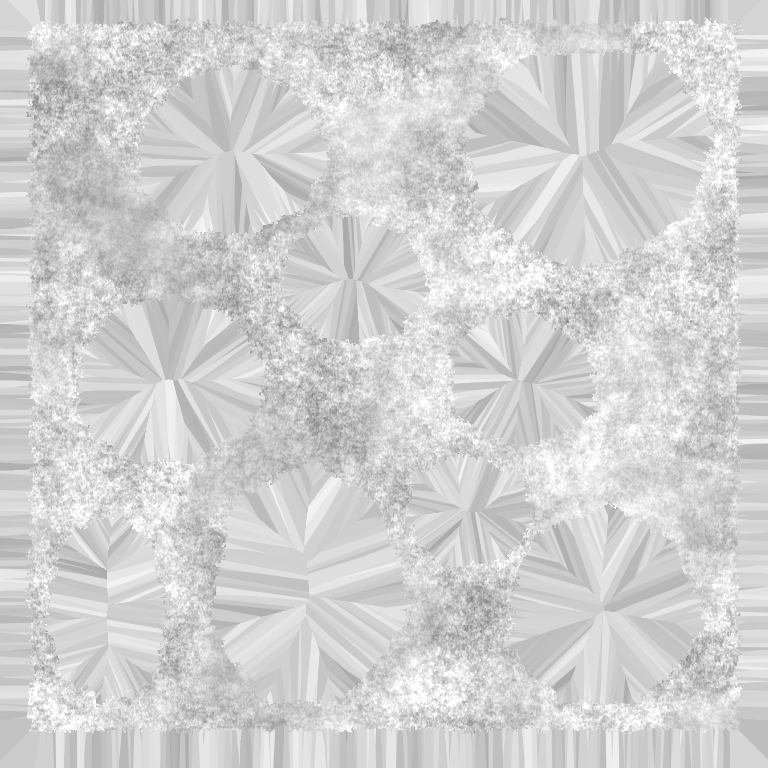
Reproduce this pattern procedurally as a WebGL 2 fragment shader.

```glsl
#version 300 es
precision highp float;
// Pale grainy plaster with faceted, streaked hollows and a streaked border.
uniform vec2 u_resolution;
out vec4 fragColor;

const float TAU = 6.2831853;
const vec2 PANEL_LOW = vec2(0.050, 0.060);
const vec2 PANEL_HIGH = vec2(0.951, 0.960);
const int HOLLOW_STREAKS = 180;
const float BORDER_STEP = 0.0036;

// The two nearest streak roots found so far.
struct Streaks {
  float nearDist, nextDist, nearShade, nextShade;
  vec2 nearRoot, nextRoot;
};

vec2 hash2(vec2 p) {
  vec3 q = fract(p.xyx * vec3(0.1031, 0.1030, 0.0973));
  q += dot(q, q.yzx + 33.33);
  return fract((q.xx + q.yz) * q.zy);
}

// Smooth cellular noise: random cell values blended by distance.
float cellNoise(vec2 p) {
  vec2 cell = floor(p);
  float sum = 0.0, total = 0.0;
  for (int y = -1; y <= 1; y++)
    for (int x = -1; x <= 1; x++) {
      vec2 id = cell + vec2(x, y);
      vec2 away = id + hash2(id) - p;
      float weight = exp(-6.0 * dot(away, away));
      sum += weight * hash2(id + 71.7).x;
      total += weight;
    }
  return sum / total;
}

// Layered cloudy patches down to fine grain, stretched along alternate axes.
float plaster(vec2 p) {
  float shade = 0.825, frequency = 6.5;
  float grainGain = mix(0.45, 1.55, cellNoise(p * 9.0 + 50.0));
  for (int i = 0; i < 7; i++) {
    float gain = i < 4 ? 0.112 : mix(0.11, 0.155, float(i - 4) / 2.0) * grainGain;
    vec2 stretch = i % 2 == 0 ? vec2(1.2, 0.85) : vec2(0.85, 1.2);
    shade += gain * (cellNoise(p * stretch * frequency + float(i) * 17.3) - 0.5);
    frequency *= 2.05;
  }
  return shade;
}

// Thin lines grouped into broader bands.
float streakShade(float id, float seed) {
  float line = hash2(vec2(id, seed + 0.5)).x;
  float band = hash2(vec2(floor(id / 4.0), seed + 9.5)).y;
  return 0.815 + 0.03 * sin(id * 0.23 + seed) + 0.13 * (line + band - 1.0);
}

Streaks noStreaks() {
  return Streaks(9.0, 9.0, 0.8, 0.8, vec2(0.0), vec2(0.0));
}

void visitRoot(inout Streaks s, vec2 p, vec2 root, float shade) {
  float d = dot(p - root, p - root);
  if (d < s.nearDist) {
    s = Streaks(d, s.nearDist, shade, s.nearShade, root, s.nearRoot);
  } else if (d < s.nextDist) {
    s.nextDist = d;
    s.nextShade = shade;
    s.nextRoot = root;
  }
}

// Nearest shade, smoothed across the line between two streaks.
float blendStreaks(Streaks s, float pixel) {
  float gap = (s.nextDist - s.nearDist) / (2.0 * max(distance(s.nearRoot, s.nextRoot), 1e-4));
  float average = 0.5 * (s.nearShade + s.nextShade);
  return mix(average, s.nearShade, clamp(2.0 * gap / pixel, 0.0, 1.0));
}

// Radius of an uneven polygon with unit corners.
float facetRadius(float angle, float sides) {
  float sector = TAU / sides;
  float bent = angle + 0.13 * sin(2.0 * angle + sides);
  float polygon = cos(0.5 * sector) / cos(mod(bent, sector) - 0.5 * sector);
  return polygon * (1.0 + 0.02 * sin(angle * 3.0 + sides));
}

// Leaning outer columns and a zigzag middle column with a low centre.
vec2 hollowCentre(float column, float row, float odd) {
  if (column == 1.0) return vec2(0.40 + 0.03 * row + 0.18 * odd, 0.235 + 0.1 * row * row);
  float x = column < 1.0 ? 0.14 + 0.08 * row : 0.785 - 0.01 * row - 0.095 * odd;
  return vec2(x, 0.207 + 0.297 * row);
}

float hollowRadius(float column, float row, float odd) {
  if (column == 1.0) return row < 1.0 ? 0.165 : 0.078 + 0.01 * row;
  return column < 1.0 ? 0.128 : 0.136 + 0.017 * row - 0.051 * odd;
}

// Shade in x and coverage in y for the hollow in this column and row.
vec2 hollow(vec2 p, float column, float row, float ragged, float pixel) {
  float odd = mod(row, 2.0), seed = column + 3.0 * row + 5.0;
  vec2 chance = hash2(vec2(column, row) + 31.8);
  bool upright = row < 1.0;
  float squash = upright ? 0.64 + 0.17 * column : 0.88;
  vec2 radii = hollowRadius(column, row, odd) * vec2(1.0, squash);
  float turn = upright ? 0.25 * TAU : 0.7 * (chance.x - 0.5);
  float c = cos(turn), s = sin(turn);
  vec2 q = mat2(c, -s, s, c) * (p - hollowCentre(column, row, odd));
  float sides = 7.0 + floor(3.0 * chance.y);
  vec2 unit = q / radii;
  float edge = length(unit) / facetRadius(atan(unit.y, unit.x), sides) - 1.0;
  float cover = 1.0 - smoothstep(-0.5 * pixel, 0.5 * pixel, edge * radii.y + ragged);
  if (cover <= 0.0) return vec2(0.0);
  Streaks streaks = noStreaks();
  for (int i = 0; i < HOLLOW_STREAKS; i++) {
    vec2 h = hash2(vec2(i, seed));
    float angle = (float(i) + h.x) / float(HOLLOW_STREAKS) * TAU;
    vec2 root = radii * facetRadius(angle, sides) * (1.0 + 0.006 * h.y) * vec2(cos(angle), sin(angle));
    visitRoot(streaks, q, root, streakShade(float(i), seed));
  }
  return vec2(blendStreaks(streaks, pixel), cover);
}

// Streaks running outward from the panel sides.
float border(vec2 p, float pixel) {
  vec2 edge = clamp(p, PANEL_LOW, PANEL_HIGH), away = abs(p - edge);
  bool lateral = away.x > away.y;
  vec2 along = lateral ? vec2(0.0, 1.0) : vec2(1.0, 0.0);
  float side = lateral ? 42.0 + step(0.5, p.x) : 40.0 + step(0.5, p.y);
  float first = ceil(dot(PANEL_LOW, along) / BORDER_STEP);
  float last = floor(dot(PANEL_HIGH, along) / BORDER_STEP);
  float middle = floor(dot(p, along) / BORDER_STEP);
  Streaks streaks = noStreaks();
  for (int k = -9; k <= 9; k++) {
    float id = clamp(middle + float(k), first, last);
    vec2 h = hash2(vec2(id, side));
    vec2 root = along * (id + h.x) * BORDER_STEP + (1.0 - along) * (edge + 0.0007 * (h.y - 0.5));
    visitRoot(streaks, p, root, streakShade(id, side));
  }
  return blendStreaks(streaks, pixel);
}

void main() {
  vec2 p = gl_FragCoord.xy / u_resolution;
  float pixel = 1.0 / min(u_resolution.x, u_resolution.y);
  float ragged = 0.009 * cellNoise(p * 400.0) + 0.009 * cellNoise(p * 80.0);
  float shade = plaster(p);
  for (int i = 0; i < 9; i++) {
    vec2 inset = hollow(p, float(i % 3), float(i / 3), ragged - 0.008, pixel);
    shade = mix(shade, inset.x, inset.y);
  }
  vec2 outside = max(PANEL_LOW - p, p - PANEL_HIGH);
  float frame = smoothstep(-pixel, pixel, max(outside.x, outside.y) - ragged - pixel);
  shade = mix(shade, border(p, pixel), frame);
  fragColor = vec4(vec3(clamp(shade, 0.0, 1.0)), 1.0);
}
```
